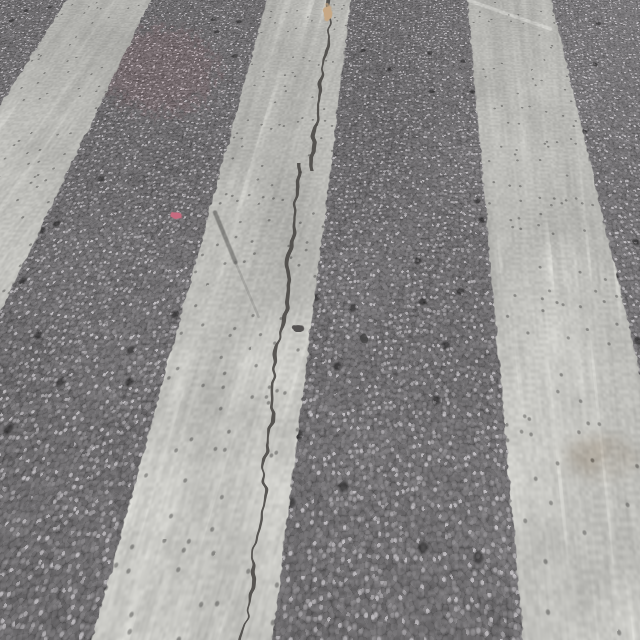
A three.js fragment shader for this texture:

```glsl
// Worn, cracked pale crossing stripes on chipped asphalt, fanning toward the viewer.
varying vec2 vUv;

float hash(vec2 p) {
  return fract(sin(dot(p, vec2(127.1, 311.7))) * 43758.5);
}

float noise(vec2 p) {
  vec2 i = floor(p), f = fract(p);
  f = f * f * (3.0 - 2.0 * f);
  return mix(mix(hash(i), hash(i + vec2(1.0, 0.0)), f.x),
             mix(hash(i + vec2(0.0, 1.0)), hash(i + 1.0), f.x), f.y);
}

float fbm(vec2 p) {
  float sum = 0.0, gain = 0.5;
  for (int k = 0; k < 4; k++) {
    sum += gain * noise(p);
    p = p * 2.03 + 7.1;
    gain *= 0.5;
  }
  return sum;
}

// Stone chips: x is the distance to the nearest stone, y its random value
vec2 stones(vec2 p) {
  vec2 cell = floor(p), nearest = vec2(9.0, 0.0);
  for (int j = -1; j <= 1; j++)
    for (int i = -1; i <= 1; i++) {
      vec2 c = cell + vec2(float(i), float(j));
      float d = length(c + vec2(hash(c), hash(c + 37.0)) - p);
      if (d < nearest.x) nearest = vec2(d, hash(c + 71.0));
    }
  return nearest;
}

// Soft elliptical spot with a ragged rim
float spot(vec2 p, vec2 center, vec2 radius) {
  float d = length((p - center) / radius) + 0.5 * (noise(p * 190.0) - 0.5);
  return 1.0 - smoothstep(0.75, 1.15, d);
}

// Soft straight stroke between two points
float stroke(vec2 p, vec2 a, vec2 b, float width) {
  vec2 ab = b - a;
  float h = clamp(dot(p - a, ab) / dot(ab, ab), 0.0, 1.0);
  return 1.0 - smoothstep(width * 0.3, width, length(p - a - ab * h));
}

vec3 asphalt(vec2 p, vec2 road) {
  vec2 stone = stones(road * 290.0);
  float tone = 0.405 + 0.09 * stone.y + 0.10 * (noise(road * 430.0) - 0.5);
  tone += 0.23 * smoothstep(0.70, 1.0, stone.y) * (1.0 - smoothstep(0.25, 0.6, stone.x));
  tone -= 0.07 * smoothstep(0.45, 0.85, stone.x);
  tone += 0.06 * (fbm(p * 7.0) - 0.4) + 0.025 * smoothstep(0.6, 1.0, p.x);
  vec3 color = tone * vec3(1.0, 0.985, 1.005);
  color += vec3(0.025, -0.008, -0.005) * spot(p, vec2(0.25, 0.89), vec2(0.09, 0.07));
  // Dark pits
  vec2 pit = stones(road * 24.0);
  return color * (1.0 - 0.4 * step(0.78, pit.y) * (1.0 - smoothstep(0.05, 0.13, pit.x)));
}

vec3 paint(vec2 p, vec2 road, float stripe) {
  // Brushed streaks lean differently on each stripe
  float across = p.x - (0.3 - 0.4 * stripe) * p.y;
  float streak = noise(vec2(across * 100.0, p.y * 5.0 + stripe * 9.0));
  float fine = noise(vec2(across * 260.0, p.y * 14.0));
  float tone = 0.775 - 0.055 * p.y + 0.05 * (streak - 0.5) + 0.035 * (fine - 0.5);
  tone += 0.17 * (fbm(p * 9.0 + stripe * 5.0) - 0.47);
  tone += 0.07 * (noise(road * 330.0) - 0.5);
  tone += 0.07 * smoothstep(0.8, 0.95, streak) * noise(p * 12.0);
  vec3 color = tone * vec3(1.0, 1.0, 0.978);
  // Grit and worn pinholes
  vec2 grit = stones(road * 85.0);
  color *= 1.0 - 0.3 * step(0.8, grit.y) * (1.0 - smoothstep(0.06, 0.2, grit.x));
  // Scuffs and a rusty stain
  color *= 1.0 - 0.3 * stroke(p, vec2(0.336, 0.668), vec2(0.368, 0.59), 0.005);
  color *= 1.0 - 0.12 * stroke(p, vec2(0.368, 0.59), vec2(0.404, 0.505), 0.003);
  color += 0.09 * stroke(p, vec2(0.73, 1.0), vec2(0.86, 0.955), 0.004);
  float stain = smoothstep(0.09, 0.0, length((p - vec2(0.935, 0.285)) * vec2(1.0, 1.7)));
  return color - vec3(0.09, 0.12, 0.15) * stain * fbm(p * 22.0) * 1.5;
}

void main() {
  vec2 p = vUv;
  float down = 1.0 - p.y;

  // Undo the perspective spread
  float spread = 1.0 + 1.152 * down;
  vec2 road = vec2(0.655 + (p.x - 0.655) / spread, 1.39 / spread);

  // Repeating stripes with crumbly edges
  float stripe = floor((road.x - 0.483) / 0.313 + 0.5);
  float edge = (abs(road.x - 0.483 - 0.313 * stripe) - 0.0655) * spread;
  edge += 0.004 * (noise(p * 170.0) - 0.5) + 0.003 * (noise(p * 45.0) - 0.5);
  float painted = 1.0 - smoothstep(-0.0015, 0.0015, edge);
  vec3 color = mix(asphalt(p, road), paint(p, road, stripe), painted);

  // Two overlapping lengths of crack
  float wobble = 0.012 * (noise(vec2(down * 22.0, 3.0)) - 0.5)
               + 0.006 * (noise(vec2(down * 85.0, 8.0)) - 0.5);
  float upper = abs(p.x - 0.517 + 0.112 * down - wobble) + step(0.267, down);
  float lower = abs(p.x - 0.4995 + 0.118 * down - wobble) + step(down, 0.255);
  float width = 0.0008 + 0.0022 * noise(vec2(down * 38.0, 5.0));
  float crack = 1.0 - smoothstep(width - 0.0006, width + 0.0014, min(upper, lower));
  color = mix(color, vec3(0.27, 0.26, 0.25), 0.85 * crack);

  // Chipped hole, dark stone, pink petal and dry leaf
  color = mix(color, vec3(0.33, 0.32, 0.32), spot(p, vec2(0.466, 0.487), vec2(0.01, 0.006)));
  color = mix(color, vec3(0.25), 0.8 * spot(p, vec2(0.569, 0.471), vec2(0.007)));
  color = mix(color, vec3(0.78, 0.42, 0.50), spot(p, vec2(0.276, 0.663), vec2(0.010, 0.006)));
  color = mix(color, vec3(0.78, 0.66, 0.52), spot(p, vec2(0.512, 0.981), vec2(0.007, 0.013)));

  gl_FragColor = vec4(color, 1.0);
}
```
